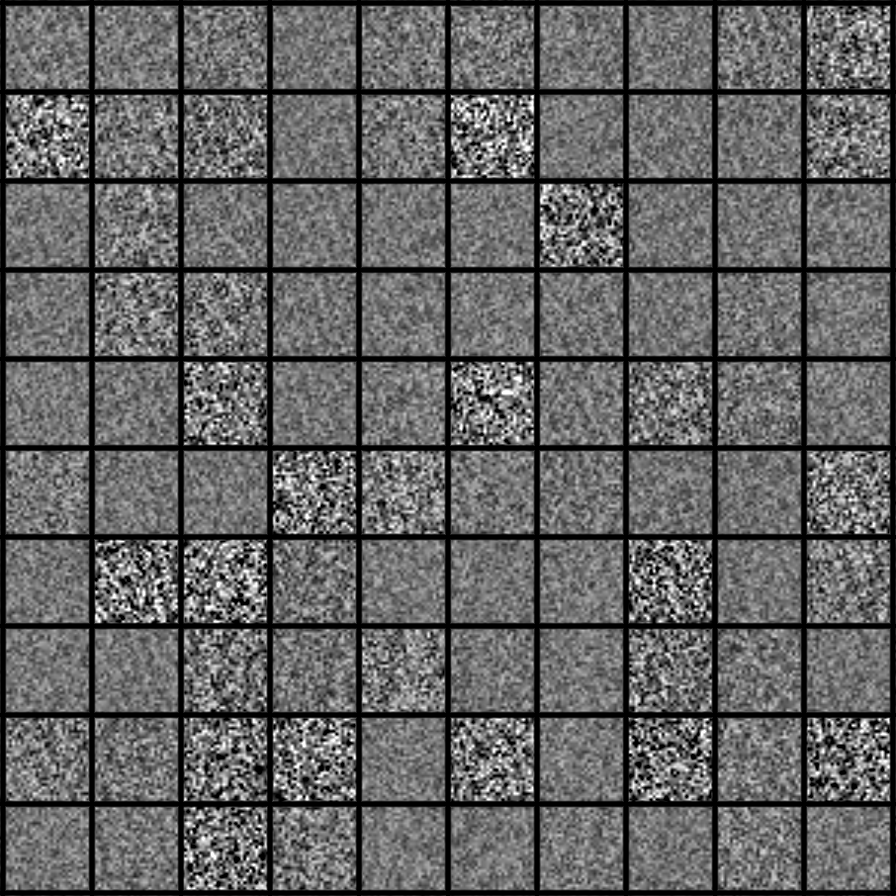
Write a WebGL 2 fragment shader that draws this pattern.

```glsl
#version 300 es
precision highp float;
// A ten by ten sheet of square grey noise tiles on a black grid.
// Each tile is a lattice of random grains, blended bilinearly, and each
// tile draws its own contrast, so that a few stand out as harsher.

uniform vec2 u_resolution;
out vec4 outColor;

const float TILES = 10.0;          // repeats across and down
const float TILE_GRAINS = 28.0;    // noise grains along one tile
const float LINE_GRAINS = 2.0;     // grid line width, in grains
const float EDGE_SOFTNESS = 0.4;   // half width of the tile edge, in grains
const float MEAN_GREY = 0.457;
const float LOW_CONTRAST = 0.30;   // grain amplitude of the calmest tile
const float HIGH_CONTRAST = 0.95;  // grain amplitude of the harshest tile
const float CONTRAST_SKEW = 3.2;   // higher makes harsh tiles rarer
const vec3 LINE_COLOR = vec3(0.0);

const float PITCH = TILE_GRAINS + LINE_GRAINS;
const float SHEET_GRAINS = TILES * PITCH + LINE_GRAINS;

float hash(vec2 p) {
    return fract(sin(dot(p, vec2(12.9898, 78.233))) * 43758.5453);
}

// Two hashes summed: a bell-like value from -1 to 1
float grain(vec2 cell) {
    return hash(cell + 3.7) + hash(cell + 411.3) - 1.0;
}

// Bilinear blend of the four nearest grains
float grainNoise(vec2 p) {
    vec2 cell = floor(p - 0.5);
    vec2 f = fract(p - 0.5);
    float lower = mix(grain(cell), grain(cell + vec2(1.0, 0.0)), f.x);
    float upper = mix(grain(cell + vec2(0.0, 1.0)), grain(cell + 1.0), f.x);
    return mix(lower, upper, f.y);
}

// Signed distance to the square tile centred on the origin
float tileDistance(vec2 q) {
    vec2 d = abs(q) - 0.5 * TILE_GRAINS;
    return max(d.x, d.y);
}

void main() {
    vec2 p = gl_FragCoord.xy / u_resolution * SHEET_GRAINS;

    // Split the sheet into tiles
    vec2 gridPos = (p - 0.5 * LINE_GRAINS) / PITCH;
    vec2 tile = floor(gridPos);
    vec2 local = (fract(gridPos) - 0.5) * PITCH;

    // Grey grains, with a contrast drawn per tile
    float harshness = pow(hash(tile + 17.0), CONTRAST_SKEW);
    float contrast = mix(LOW_CONTRAST, HIGH_CONTRAST, harshness);
    float grey = clamp(MEAN_GREY + contrast * grainNoise(p), 0.0, 1.0);

    // Black grid, left wherever no tile lies, outer margin included
    float inside = 1.0 - smoothstep(-EDGE_SOFTNESS, EDGE_SOFTNESS, tileDistance(local));
    outColor = vec4(mix(LINE_COLOR, vec3(grey), inside), 1.0);
}
```
